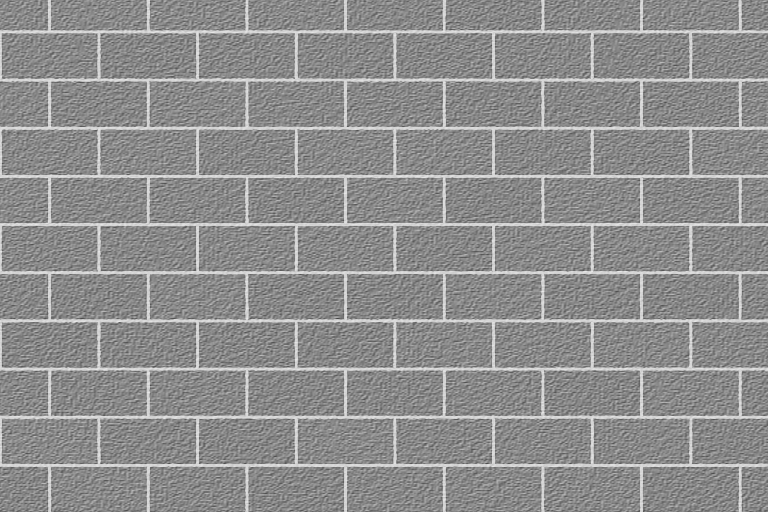
A Shadertoy shader for this texture:

```glsl
// Grey concrete block wall in running bond with pale, rough mortar joints.

// Lengths are fractions of the canvas width.
#define BLOCK_SIZE vec2(0.12845, 0.06272)
#define WALL_ORIGIN vec2(0.0004, 0.0607)
#define JOINT_HALF_WIDTH 0.0020
#define JOINT_ROUGHNESS 0.0009
#define EDGE_SHADE 0.07
#define GRAIN_CELLS vec2(330.0, 540.0)
#define GRAIN_CONTRAST 0.23
#define BLOCK_VARIATION 0.012
#define BLOCK_COLOR vec3(0.53)
#define MORTAR_COLOR vec3(0.84)

float hash(vec2 p) {
    return fract(sin(dot(p, vec2(12.9898, 78.233))) * 43758.5453);
}

// Smooth value noise in 0..1
float noise(vec2 p) {
    vec2 cell = floor(p);
    vec2 f = fract(p);
    f = f * f * (3.0 - 2.0 * f);
    float low = mix(hash(cell), hash(cell + vec2(1.0, 0.0)), f.x);
    float high = mix(hash(cell + vec2(0.0, 1.0)), hash(cell + vec2(1.0, 1.0)), f.x);
    return mix(low, high, f.y);
}

// Bumpy surface lit from the upper left, centred on zero
float embossedGrain(vec2 p) {
    return noise(p) - noise(p + vec2(-0.5, 0.9));
}

void mainImage(out vec4 fragColor, in vec2 fragCoord) {
    vec2 uv = fragCoord / iResolution.x;
    float pixel = 1.0 / iResolution.x;

    // Running bond: alternate courses shift by half a block
    vec2 wall = (uv - WALL_ORIGIN) / BLOCK_SIZE;
    float course = floor(wall.y) + 1.0;
    wall.x += 0.5 * mod(course + 1.0, 2.0);
    vec2 blockId = floor(wall);
    vec2 local = fract(wall);

    // Distance to the nearest joint centre, roughened by noise
    vec2 toJoint = (0.5 - abs(local - 0.5)) * BLOCK_SIZE;
    float dist = min(toJoint.x, toJoint.y);
    dist += (noise(uv * 360.0 + 17.0) - 0.5) * JOINT_ROUGHNESS;
    float mortar = 1.0 - smoothstep(JOINT_HALF_WIDTH - 0.6 * pixel,
                                    JOINT_HALF_WIDTH + 0.6 * pixel, dist);

    // Grainy blocks with faint tone differences
    float grain = embossedGrain(uv * GRAIN_CELLS);
    vec3 block = BLOCK_COLOR + GRAIN_CONTRAST * grain;
    block += (hash(blockId + 5.0) - 0.5) * BLOCK_VARIATION;

    // Thin shading along block edges, deepest at the bottom
    float edge = 1.0 - smoothstep(JOINT_HALF_WIDTH, JOINT_HALF_WIDTH + 0.0022, dist);
    block -= EDGE_SHADE * edge * mix(1.0, 0.5, local.y);

    // Lightly grained mortar
    vec3 joint = MORTAR_COLOR + 0.35 * GRAIN_CONTRAST * grain;

    fragColor = vec4(clamp(mix(block, joint, mortar), 0.0, 1.0), 1.0);
}
```
